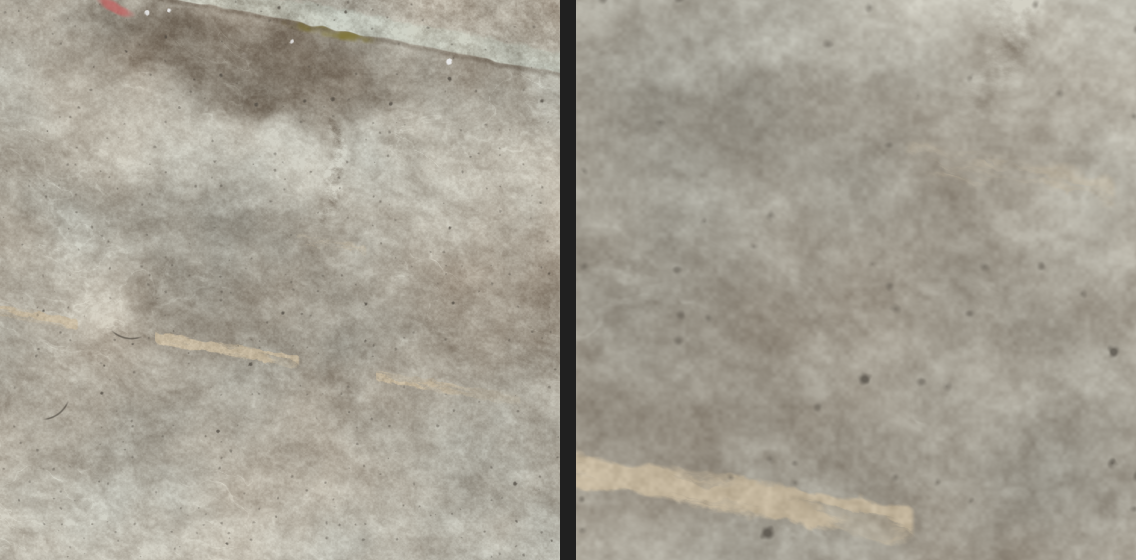
Left, the full canvas; right, a detail of the centre.
This texture is drawn by a WebGL 2 fragment shader. Its source:

```glsl
#version 300 es
precision highp float;
// Weathered concrete road seen from above: mottled slab, damp stains, a worn
// dashed paint line and a pale kerb across the top right corner.
// A tone value built from noise and soft patches is mapped to a grey ramp.
uniform vec2 u_resolution;
out vec4 fragColor;

const vec3 DARK = vec3(0.495, 0.457, 0.405);
const vec3 PALE = vec3(0.785, 0.772, 0.725);
const vec3 PAINT = vec3(0.785, 0.725, 0.62);
const vec3 MOSS = vec3(0.50, 0.46, 0.22);
const vec3 RED = vec3(0.78, 0.38, 0.38);
const vec3 DIRT = vec3(0.30, 0.28, 0.25);
const float SOFT = 0.002;         // edge smoothing
const float BASE_TONE = 0.62;
const float CLOUD_GAIN = 0.46;
const float MOTTLE_GAIN = 0.62;
const float FLAKE_GAIN = 0.46;
const float GRAIN_GAIN = 0.32;
const float WISP_GAIN = 0.24;
const float KERB_Y = 1.0627;      // kerb foot at x = 0
const float KERB_SLOPE = -0.193;
const float KERB_WIDTH = 0.038;
const float LINE_Y = 0.445;       // paint line at x = 0
const float LINE_SLOPE = -0.172;
const float DASH_START = 0.276;
const float DASH_PERIOD = 0.395;
const vec2 DASH_HALF = vec2(0.129, 0.010);

// Stains and bleached areas: centre, radii, and tone change
const int PATCHES = 8;
const vec4 PATCH[PATCHES] = vec4[](
  vec4(0.44, 0.89, 0.31, 0.115), vec4(0.32, 0.745, 0.42, 0.11),
  vec4(0.80, 0.70, 0.30, 0.16), vec4(0.18, 0.52, 0.09, 0.16),
  vec4(0.36, 0.55, 0.30, 0.17), vec4(0.93, 0.44, 0.22, 0.18),
  vec4(0.87, 0.83, 0.10, 0.07), vec4(0.56, 0.41, 0.32, 0.13));
const float PATCH_GAIN[PATCHES] = float[](
  -0.58, 0.24, 0.15, 0.24, -0.20, -0.20, -0.28, -0.12);

float hash(vec2 p) {
  vec3 q = fract(p.xyx * 0.1031);
  q += dot(q, q.yzx + 33.33);
  return fract((q.x + q.y) * q.z);
}

float noise(vec2 p) {
  vec2 i = floor(p), f = fract(p);
  f = f * f * (3.0 - 2.0 * f);
  return mix(mix(hash(i), hash(i + vec2(1, 0)), f.x),
             mix(hash(i + vec2(0, 1)), hash(i + 1.0), f.x), f.y);
}

// Fractal noise centred on zero
float fbm(vec2 p) {
  float sum = -0.48, amp = 0.5;
  for (int i = 0; i < 5; i++) {
    sum += amp * noise(p);
    p = mat2(1.6, 1.2, -1.2, 1.6) * p + 7.3;
    amp *= 0.5;
  }
  return sum;
}

float blob(vec2 p, vec2 centre, vec2 radii) {
  vec2 d = p - centre;
  d.y -= KERB_SLOPE * d.x;
  return 1.0 - smoothstep(0.45, 1.1, length(d / radii));
}

float strip(vec2 p, vec2 halfSize) {
  vec2 d = abs(p) - halfSize + 0.005;
  float dist = length(max(d, 0.0)) + min(max(d.x, d.y), 0.0) - 0.005;
  return 1.0 - smoothstep(-SOFT, SOFT, dist);
}

// Ragged specks, at most one per grid cell
float specks(vec2 p, float cells, float share, float radius) {
  vec2 id = floor(p * cells);
  vec2 centre = 0.25 + 0.5 * vec2(hash(id + 11.0), hash(id + 47.0));
  float r = radius * (0.4 + 0.8 * hash(id + 83.0));
  float d = length(fract(p * cells) - centre) / cells + 0.002 * (noise(p * 300.0) - 0.5);
  return step(hash(id + 5.0), share) * (1.0 - smoothstep(r - SOFT, r + SOFT, d));
}

// Thin bent twigs, at most one per grid cell
float twigs(vec2 p, float cells, float share) {
  vec2 id = floor(p * cells);
  vec2 d = (fract(p * cells) - 0.35 - 0.3 * vec2(hash(id + 3.0), hash(id + 9.0))) / cells;
  float a = 2.4 * (hash(id + 21.0) - 0.5);
  d *= mat2(cos(a), -sin(a), sin(a), cos(a));
  float bend = abs(d.y - 10.0 * d.x * d.x + 0.004);
  float body = smoothstep(0.003, 0.0, bend) * smoothstep(0.03, 0.018, abs(d.x));
  return step(hash(id + 31.0), share) * body;
}

void main() {
  vec2 p = gl_FragCoord.xy / u_resolution;
  vec2 warp = vec2(fbm(p * 7.0 + 3.0), fbm(p * 7.0 + 41.0));
  vec2 wp = p + 0.13 * warp;
  vec2 road = vec2(p.x, p.y - KERB_SLOPE * p.x);

  // Slab tone: clouds, mottling, flakes, grain and thin pale wisps
  float grain = 0.55 * noise(p * 190.0) + 0.45 * noise(p * 370.0 + 17.0) - 0.5;
  float mottle = fbm(p * vec2(21, 27) + 2.0 * warp);
  float flake = fbm(road * vec2(64, 88) + 3.0 * warp);
  float ridge = abs(fbm(road * vec2(11, 19) + 2.0 * warp + 90.0));
  float wisp = smoothstep(0.035, 0.0, ridge) * smoothstep(0.45, 0.75, noise(p * 8.0 + 33.0));
  float tone = BASE_TONE + CLOUD_GAIN * fbm(road * vec2(4, 7) + 19.0) + MOTTLE_GAIN * mottle
    + FLAKE_GAIN * flake + GRAIN_GAIN * grain + WISP_GAIN * wisp * (0.5 + flake);
  for (int i = 0; i < PATCHES; i++)
    tone += PATCH_GAIN[i] * blob(wp, PATCH[i].xy, PATCH[i].zw);
  tone += 0.20 * smoothstep(0.25, 0.10, wp.y + 0.1 * p.x);
  tone += 1.3 * flake * blob(wp, vec2(0.575, 0.71), vec2(0.022, 0.10));

  // Kerb with its shaded foot
  float kerb = road.y - KERB_Y + 0.006 * (noise(p * 45.0) - 0.5);
  float above = smoothstep(-SOFT, SOFT, kerb);
  float walk = smoothstep(-0.005, 0.005, kerb - KERB_WIDTH + 0.02 * flake);
  tone -= 0.36 * smoothstep(0.008, 0.0, abs(kerb + 0.004));
  tone = mix(tone, mix(0.84, 0.62, walk) + 0.8 * mottle + 0.6 * flake + 0.4 * grain, above);
  vec3 col = mix(DARK, PALE, clamp(tone, -0.2, 1.15));
  col += vec3(0.05, 0, -0.03) * fbm(p * 5.0 + 60.0);
  col.r -= 0.02 * above * (1.0 - walk);

  // Worn dashes and one faint older mark
  float line = p.y - LINE_Y - LINE_SLOPE * p.x + 0.012 * flake;
  float along = fract((p.x - DASH_START) / DASH_PERIOD) * DASH_PERIOD - DASH_HALF.x;
  float wear = smoothstep(-0.18, 0.04, fbm(vec2(p.x * 22.0, line * 130.0)));
  float dash = strip(vec2(along, line), DASH_HALF) * (0.3 + 0.7 * wear);
  dash *= 1.0 - 0.75 * smoothstep(0.74, 0.87, p.x);
  vec2 old = vec2(p.x - 0.592, line - 0.219);
  float faint = 0.42 * wear * strip(old, vec2(0.062, 0.009));
  col = mix(col, PAINT + 0.12 * grain + 0.10 * flake, 0.85 * max(dash, faint));

  // Grit, twigs and gutter litter
  float gutter = smoothstep(-0.09, -0.02, kerb) * (1.0 - above);
  col = mix(col, DIRT, 0.7 * specks(p, 19.0, 0.06, 0.003));
  col = mix(col, DIRT, 0.4 * specks(p + 0.37, 70.0, 0.08, 0.0018));
  col = mix(col, DIRT, 0.6 * twigs(p, 6.0, 0.22) * smoothstep(0.5, 0.4, p.y));
  float moss = blob(p, vec2(0.59, 0.943), vec2(0.09, 0.013)) * noise(p * 95.0);
  col = mix(col, MOSS, moss * (1.0 - above));
  col = mix(col, vec3(0.9), gutter * specks(p + 0.13, 24.0, 0.22, 0.005));
  col = mix(col, RED, 0.7 * blob(p + 0.04 * warp, vec2(0.205, 0.985), vec2(0.04, 0.012)));
  fragColor = vec4(clamp(col, 0.0, 1.0), 1.0);
}
```
